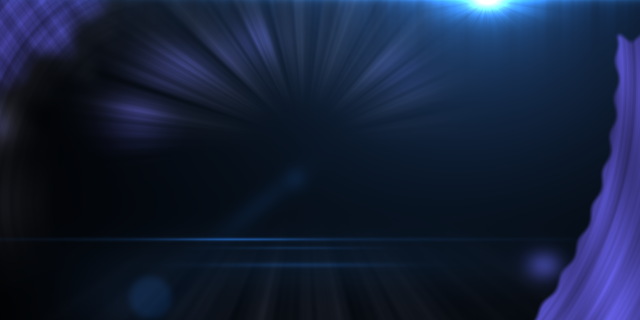
Write a Shadertoy shader that draws this background.

```glsl
// Dark blue space with a bright star on the top edge, violet arcs, soft rays and flare lines.

const vec3 VIOLET = vec3(0.33, 0.31, 0.76);
const vec3 BLUE = vec3(0.08, 0.27, 0.52);
const vec3 SKY = vec3(0.20, 0.52, 0.86);
const vec3 HAZE = vec3(0.115, 0.115, 0.135);
const vec2 STAR = vec2(1.523, 1.0);
const vec2 RAY_HUB = vec2(0.95, 0.56);

// Soft elliptical spot, 1 at its centre
float spot(vec2 p, vec2 centre, vec2 size) {
    vec2 d = (p - centre) / size;
    return exp(-dot(d, d));
}

// Layered sines in 0..1; whole frequencies close up around a circle
float waves(float t, float frequency) {
    float sum = 0.0;
    float weight = 0.5;
    for (int i = 0; i < 4; i++) {
        float k = float(i);
        sum += weight * sin(t * floor(frequency) + 1.7 * k + 1.3 * sin(3.0 * t + k));
        frequency *= 1.9;
        weight *= 0.62;
    }
    return clamp(0.5 + 0.45 * sum, 0.0, 1.0);
}

// Uneven brush fibres running across the value t
float fibres(float t, float along) {
    return 0.6 * waves(t + 0.012 * sin(along * 5.0), 43.0)
         + 0.4 * waves(t + 0.02 * sin(along * 3.0 + 1.0), 97.0);
}

// Thin horizontal light with a fading length
float flareLine(vec2 p, vec2 centre, float halfLength, float thickness) {
    return spot(p, centre, vec2(halfLength, thickness));
}

vec3 background(vec2 p) {
    vec3 color = vec3(0.012, 0.025, 0.045);
    color += vec3(0.055, 0.115, 0.205) * spot(p, vec2(1.55, 0.88), vec2(0.62, 0.42));
    color += vec3(0.035, 0.060, 0.095) * spot(p, vec2(1.0, 0.95), vec2(0.65, 0.30));
    color += vec3(0.010, 0.030, 0.050) * spot(p, vec2(1.2, 0.42), vec2(0.75, 0.30));
    color += vec3(0.015, 0.040, 0.070) * spot(p, vec2(0.90, 0.18), vec2(0.85, 0.09));
    return color;
}

// Rays fanning from the hub, tinted violet where they cross soft patches
vec3 rayFan(vec2 p) {
    vec2 d = p - RAY_HUB;
    float angle = atan(d.y, d.x);
    float radius = length(d);
    float rays = waves(angle, 17.0) * (0.6 + 0.4 * waves(angle, 41.0));
    float upper = smoothstep(0.08, 0.32, radius) * smoothstep(0.85, 0.40, radius)
                * smoothstep(-0.05, 0.15, d.y) * smoothstep(0.65, 0.1, d.x);
    float lower = spot(p, vec2(1.0, 0.0), vec2(0.65, 0.17));
    float patches = spot(p, vec2(0.43, 0.64), vec2(0.10, 0.10))
                  + spot(p, vec2(0.57, 0.79), vec2(0.13, 0.08))
                  + spot(p, vec2(0.79, 0.87), vec2(0.08, 0.07))
                  + 0.6 * spot(p, vec2(1.25, 0.77), vec2(0.09, 0.07));
    return rays * (HAZE * (upper + 0.85 * lower) + VIOLET * 0.60 * patches);
}

// Brushed violet cloud in the upper left corner, with grey fringes
vec3 cornerCloud(vec2 p) {
    vec2 d = p - vec2(0.58, 0.42);
    float radius = length(d);
    float angle = atan(d.y, -d.x);
    float ragged = radius + 0.035 * sin(angle * 9.0) + 0.02 * sin(angle * 23.0 + 1.0);
    float left = smoothstep(0.48, 0.28, p.x);
    float body = smoothstep(0.56, 0.68, ragged) * left * smoothstep(0.52, 0.74, p.y);
    float brush = 0.45 + 0.6 * fibres(radius, angle);
    float cross = 0.75 + 0.35 * waves(p.x + p.y * 0.7, 61.0);
    float fringe = smoothstep(0.44, 0.58, ragged) * smoothstep(0.65, 0.3, p.x)
                 * smoothstep(0.50, 0.66, p.y);
    float lowPatch = spot(p, vec2(0.02, 0.37), vec2(0.10, 0.15));
    float palePatch = spot(p, vec2(0.0, 0.61), vec2(0.06, 0.09));
    return VIOLET * 0.88 * body * brush * cross
         + HAZE * (0.55 * fringe * (1.0 - body) + 0.75 * lowPatch + 1.1 * palePatch) * brush;
}

// Coverage of the crescent on the right; returns colour and alpha
vec4 crescent(vec2 p) {
    vec2 d = p - vec2(0.642, 0.78);
    float radius = length(d);
    float angle = atan(d.y, d.x);
    float grain = fibres(radius * 1.3, angle);
    float alpha = smoothstep(1.278, 1.296, radius + 0.006 * sin(angle * 70.0));
    alpha *= smoothstep(0.892, 0.868, p.y + 0.01 * sin(p.x * 90.0));
    float shade = 0.60 + 0.45 * grain + 0.22 * spot(p, vec2(1.95, 0.0), vec2(0.25, 0.25));
    shade *= 0.92 + 0.12 * sin(angle * 19.0 + radius * 25.0);
    return vec4(VIOLET * shade, alpha);
}

// Star core, halo and the glow spread along the top edge
vec3 starLight(vec2 p) {
    vec2 d = p - STAR;
    float angle = atan(d.y, d.x);
    float curtain = 0.45 + 0.75 * waves(p.x, 47.0);
    float depth = 1.0 - p.y;
    vec3 light = SKY * 0.50 * exp(-length(d * vec2(1.0, 1.3)) * 8.0);
    light += SKY * 0.75 * spot(p, STAR, vec2(0.17, 0.055)) * (0.7 + 0.5 * waves(angle, 13.0));
    light += vec3(0.75, 0.85, 0.80) * spot(p, STAR, vec2(0.055, 0.028));
    light += BLUE * 0.55 * exp(-depth * 13.0) * curtain * exp(-abs(d.x) * 1.5);
    light += SKY * 0.45 * exp(-depth * 110.0) * exp(-abs(d.x) * 1.6);
    return light;
}

vec3 flares(vec2 p) {
    float lines = 0.65 * flareLine(p, vec2(0.74, 0.252), 0.22, 0.004)
                + 0.22 * flareLine(p, vec2(0.75, 0.252), 0.80, 0.006)
                + 0.25 * flareLine(p, vec2(0.92, 0.225), 0.20, 0.005)
                + 0.30 * flareLine(p, vec2(0.94, 0.172), 0.26, 0.008);
    // Faint diagonal beam below the hub
    vec2 d = p - vec2(0.80, 0.35);
    vec2 beam = vec2(dot(d, vec2(0.78, 0.62)), dot(d, vec2(-0.62, 0.78)));
    float soft = 0.15 * spot(beam, vec2(0.0), vec2(0.17, 0.035))
               + 0.14 * spot(p, vec2(0.925, 0.44), vec2(0.035, 0.035));
    float disc = smoothstep(0.085, 0.045, length(p - vec2(0.47, 0.07)));
    return BLUE * (lines + soft + 0.22 * disc
         + 0.14 * spot(p, vec2(0.42, 0.05), vec2(0.22, 0.10)));
}

void mainImage(out vec4 fragColor, in vec2 fragCoord) {
    vec2 p = fragCoord / iResolution.xy * vec2(2.0, 1.0);
    vec3 color = background(p) * smoothstep(-0.35, 0.65, p.x);
    color += rayFan(p) + cornerCloud(p) + flares(p);
    color += VIOLET * 0.55 * spot(p, vec2(1.70, 0.17), vec2(0.055, 0.045));
    vec4 arc = crescent(p);
    color = mix(color, arc.rgb, arc.a);
    color += starLight(p);
    fragColor = vec4(clamp(color, 0.0, 1.0), 1.0);
}
```
